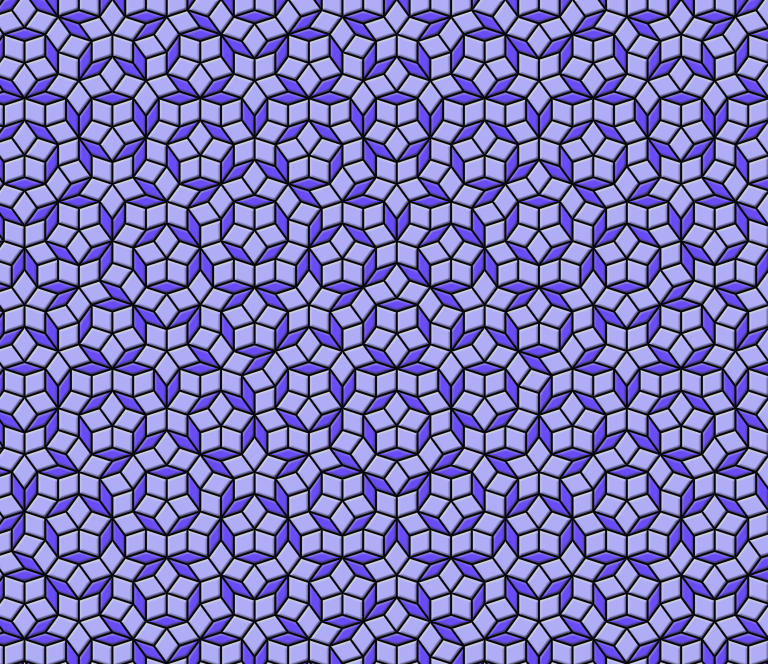
Write a WebGL 1 fragment shader that draws this pattern.

```glsl
precision highp float;
// Penrose rhombus tiling: bevelled pale and violet tiles with black joints.

uniform vec2 u_resolution;

const float PHI = 1.6180340;
const int LEVELS = 11;               // subdivisions of the starting triangle
const float EDGE = 0.0284;           // tile edge, in canvas widths
const vec2 CENTRE = vec2(144.0, 4.3); // canvas centre from the apex, in edges

// Widths in tile edges
const float JOINT = 0.048;           // half width of the black joint
const float JOINT_SOFT = 0.03;
const float BEVEL_START = 0.065;
const float BEVEL_END = 0.18;

const vec2 LIGHT = vec2(-0.5, 0.866);
const float GLOSS = 0.95;
const float SHADE = 0.75;

const vec3 FAT_COLOUR = vec3(0.69, 0.68, 0.97);
const vec3 THIN_COLOUR = vec3(0.41, 0.30, 0.97);
const vec3 FAT_GLOSS = vec3(0.83, 0.84, 0.84);
const vec3 THIN_GLOSS = vec3(0.56, 0.51, 0.86);
const vec3 SHADOW = vec3(0.23, 0.22, 0.32);
const vec3 JOINT_COLOUR = vec3(0.03, 0.03, 0.045);

float cross2(vec2 a, vec2 b) {
  return a.x * b.y - a.y * b.x;
}

// True if p lies on the same side of line ab as q
bool sameSide(vec2 p, vec2 q, vec2 a, vec2 b) {
  return cross2(b - a, p - a) * cross2(b - a, q - a) > 0.0;
}

// Descend through Robinson triangles to the half rhombus that holds p:
// a is its apex, bc the diagonal of the rhombus.
void locate(vec2 p, inout vec2 a, inout vec2 b, inout vec2 c, inout bool thin) {
  for (int i = 0; i < LEVELS; i++) {
    vec2 oa = a, ob = b, oc = c;
    if (thin) {
      vec2 cut = oa + (ob - oa) / PHI;
      if (sameSide(p, ob, cut, oc)) {
        a = oc; b = cut; c = ob;
      } else {
        a = cut; b = oc; c = oa;
        thin = false;
      }
    } else {
      vec2 q = ob + (oa - ob) / PHI;
      vec2 r = ob + (oc - ob) / PHI;
      if (sameSide(p, oc, r, oa)) {
        a = r; b = oc; c = oa;
      } else if (sameSide(p, ob, q, r)) {
        a = q; b = r; c = ob;
      } else {
        a = r; b = q; c = oa;
        thin = true;
      }
    }
  }
}

// Bevel weight at a distance from an edge
float bevel(float d) {
  return 1.0 - smoothstep(BEVEL_START, BEVEL_END, d);
}

void main() {
  float edgePixels = EDGE * u_resolution.x;
  vec2 p = (gl_FragCoord.xy - 0.5 * u_resolution) / edgePixels + CENTRE;

  // Starting triangle: apex of 36 degrees at the origin
  float leg = pow(PHI, float(LEVELS));
  vec2 a = vec2(0.0);
  vec2 b = leg * vec2(cos(radians(18.0)), sin(radians(18.0)));
  vec2 c = vec2(b.x, -b.y);
  bool thin = true;
  locate(p, a, b, c, thin);

  // Distances to the four sides of the rhombus
  vec2 e1 = b - a, e2 = c - a;
  float area = cross2(e1, e2);
  float height = abs(area);
  float u = cross2(p - a, e2) / area * height;
  float v = cross2(e1, p - a) / area * height;
  float d = min(min(u, height - u), min(v, height - v));

  // Bevel light: positive on sides that face the light
  vec2 normalU = vec2(e2.y, -e2.x) * sign(area);
  vec2 normalV = vec2(-e1.y, e1.x) * sign(area);
  float lit = dot(normalU, LIGHT) * (bevel(height - u) - bevel(u))
            + dot(normalV, LIGHT) * (bevel(height - v) - bevel(v));

  vec3 colour = thin ? THIN_COLOUR : FAT_COLOUR;
  vec3 gloss = thin ? THIN_GLOSS : FAT_GLOSS;
  colour = mix(colour, gloss, GLOSS * clamp(lit, 0.0, 1.0));
  colour = mix(colour, SHADOW, SHADE * clamp(-lit, 0.0, 1.0));

  // Joints, smoothed over about one pixel
  float soft = max(JOINT_SOFT, 0.7 / edgePixels);
  colour = mix(JOINT_COLOUR, colour, smoothstep(JOINT - soft, JOINT + soft, d));

  gl_FragColor = vec4(colour, 1.0);
}
```
